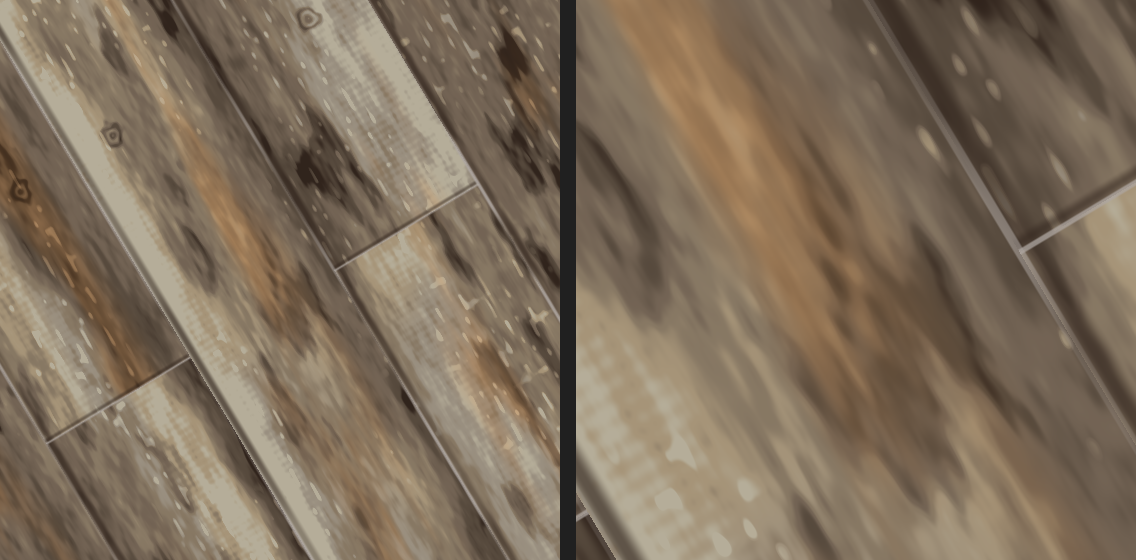
Left: the whole. Right: its middle third, enlarged.
Write a Shadertoy shader that draws this texture.

```glsl
const vec2 GRAIN_DIR = vec2(0.515, -0.857);
const vec2 PLANK_SIZE = vec2(1.9, 0.30);      // length, width
const vec2 PLANK_ORIGIN = vec2(-0.135, 0.178);
const float SEAM_HALF = 0.0028;
const float JOINT_HALF = 0.0016;
const float KNOT_ALONG = -0.545;
const float KNOT_RADIUS = 0.027;
const float GRAIN_AMOUNT = 0.50;
const float GOUGE_AMOUNT = 0.34;
const float FLECK_AMOUNT = 0.30;
const float WARM_AMOUNT = 0.60;

const vec3 CHAR = vec3(0.19, 0.14, 0.11);
const vec3 UMBER = vec3(0.34, 0.29, 0.24);
const vec3 BROWN = vec3(0.45, 0.39, 0.33);
const vec3 TAUPE = vec3(0.53, 0.47, 0.39);
const vec3 TAN = vec3(0.65, 0.58, 0.47);
const vec3 GREY = vec3(0.60, 0.56, 0.50);
const vec3 PALE = vec3(0.71, 0.68, 0.60);
const vec3 OCHRE = vec3(0.64, 0.45, 0.27);
const vec3 GROUT = vec3(0.68, 0.65, 0.63);

// Lightness across a plank, from one edge to the other
const vec4 PROFILES[8] = vec4[8](
    vec4(0.45, 0.60, 0.50, 0.30), vec4(0.42, 0.50, 0.36, 0.46),
    vec4(0.62, 0.78, 0.26, 0.42), vec4(0.42, 0.50, 0.86, 0.26),
    vec4(0.70, 0.45, 0.60, 0.40), vec4(0.98, 0.53, 0.66, 0.30),
    vec4(0.28, 0.46, 0.78, 0.84), vec4(0.58, 0.76, 0.52, 0.46));

float hash(vec2 p) {
    return fract(sin(dot(p, vec2(127.1, 311.7))) * 43758.5453);
}

float noise(vec2 p) {
    vec2 i = floor(p), f = fract(p);
    f = f * f * (3.0 - 2.0 * f);
    return mix(mix(hash(i), hash(i + vec2(1, 0)), f.x),
               mix(hash(i + vec2(0, 1)), hash(i + vec2(1, 1)), f.x), f.y);
}

float fbm(vec2 p) {
    float sum = 0.0, amp = 0.5;
    for (int i = 0; i < 4; i++) {
        sum += amp * noise(p);
        p = p * 2.03 + 17.3;
        amp *= 0.5;
    }
    return sum / 0.9375;
}

float profileTone(vec4 p, float across) {
    float x = clamp(across, 0.0, 1.0) * 3.0;
    float tone = mix(p.x, p.y, smoothstep(0.0, 1.0, x));
    tone = mix(tone, p.z, smoothstep(1.0, 2.0, x));
    return mix(tone, p.w, smoothstep(2.0, 3.0, x));
}

vec3 woodRamp(float tone, float hue) {
    vec3 col = mix(CHAR, UMBER, smoothstep(0.0, 0.22, tone));
    col = mix(col, BROWN, smoothstep(0.22, 0.42, tone));
    col = mix(col, TAUPE, smoothstep(0.42, 0.56, tone));
    col = mix(col, mix(GREY, TAN, hue), smoothstep(0.56, 0.70, tone));
    return mix(col, PALE, smoothstep(0.70, 0.88, tone));
}

float line(float dist, float halfWidth, float soft) {
    return 1.0 - smoothstep(halfWidth - soft, halfWidth + soft, abs(dist));
}

void mainImage(out vec4 fragColor, in vec2 fragCoord) {
    vec2 uv = fragCoord / iResolution.y;
    float soft = 1.2 / iResolution.y;

    // Plank space: x along the grain, y across it
    vec2 q = vec2(dot(uv, GRAIN_DIR), dot(uv, vec2(-GRAIN_DIR.y, GRAIN_DIR.x)));
    vec2 cell = (q - PLANK_ORIGIN) / PLANK_SIZE;
    float row = floor(cell.y);
    float oddRow = mod(row, 2.0);
    cell.x += 0.5 * oddRow;
    vec2 id = vec2(floor(cell.x), row);
    float across = fract(cell.y);
    vec2 g = q + 50.0 * vec2(hash(id), hash(id + 7.0));

    // Wavy bands, fine grain and saw marks
    float wave = 0.34 * (fbm(g * vec2(4.0, 9.0)) - 0.5);
    int kind = int(mod(2.0 * row + id.x + 3.0, 8.0));
    float base = profileTone(PROFILES[kind], across + wave);
    float tone = base + GRAIN_AMOUNT * (fbm(g * vec2(7.0, 42.0)) - 0.5);
    tone += 0.14 * (noise(g * vec2(45.0, 130.0)) - 0.5);
    tone += 0.025 * sin(q.x * 480.0 + 5.0 * wave) * smoothstep(0.6, 0.85, base);

    // Dark gouges and pale flecks in worn patches
    float gouge = smoothstep(0.57, 0.72, fbm(g * vec2(5.5, 21.0) + 31.0));
    tone -= GOUGE_AMOUNT * gouge * (1.0 - 0.5 * smoothstep(0.6, 0.9, base));
    float worn = smoothstep(0.45, 0.65, noise(g * vec2(4.0, 12.0) + 9.0));
    tone += FLECK_AMOUNT * worn * smoothstep(0.68, 0.88, noise(g * vec2(48.0, 105.0) + 3.0));

    // Knot with rings
    float knotAcross = mix(0.64, 0.28, oddRow);
    float knotAlong = (fract((q.x - KNOT_ALONG) / PLANK_SIZE.x + 0.5) - 0.5) * PLANK_SIZE.x;
    vec2 k = vec2(knotAlong, (across - knotAcross) * PLANK_SIZE.y * 1.15);
    float r = length(k) / KNOT_RADIUS + 0.5 * (noise(g * 70.0) - 0.5);
    tone -= (1.0 - smoothstep(0.6, 1.2, r)) * (0.24 + 0.16 * cos(r * 9.0));

    // Colour with ochre stain along the middle bands
    float hue = smoothstep(0.35, 0.6, noise(g * vec2(2.0, 11.0)));
    vec3 col = woodRamp(tone, hue);
    float stain = smoothstep(0.42, 0.72, fbm(g * vec2(2.5, 13.0) + 5.0));
    stain *= smoothstep(0.2, 0.45, across) * (1.0 - smoothstep(0.65, 0.9, across));
    col = mix(col, OCHRE * (0.55 + 0.8 * tone), WARM_AMOUNT * stain);

    // Seams: uneven light grout with a shadowed lip
    float seam = (fract(cell.y + 0.5) - 0.5) * PLANK_SIZE.y;
    float joint = (fract(cell.x + 0.5) - 0.5) * PLANK_SIZE.x;
    float wear = smoothstep(0.25, 0.65, noise(vec2(q.x * 7.0, row + step(0.5, across) + 0.5)));
    float lip = line(seam - 0.008, 0.006, 0.005) * (1.0 - 0.5 * wear);
    col = mix(col, CHAR, 0.65 * lip);
    col = mix(col, CHAR, 0.5 * line(joint + 0.005, 0.003, 0.003));
    col = mix(col, GROUT, (0.2 + 0.65 * wear) * line(seam, SEAM_HALF, soft));
    col = mix(col, GROUT, 0.75 * line(joint, JOINT_HALF, soft));

    fragColor = vec4(col, 1.0);
}
```
